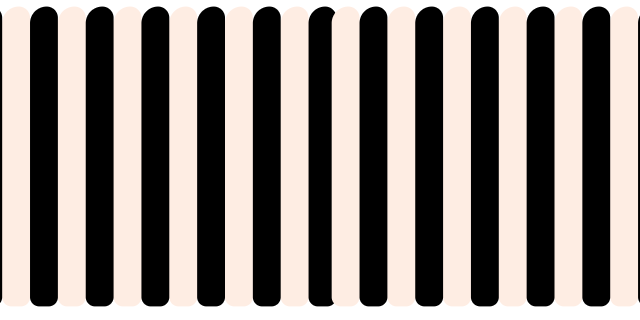
Reproduce this pattern procedurally as a Shadertoy shader.

```glsl
// Lengths are fractions of the canvas height
const vec3  PAPER = vec3(1.0);
const vec3  CREAM = vec3(0.996, 0.928, 0.892);
const vec3  BLACK = vec3(0.0);
const float BAR_WIDTH    = 0.08704;
const float BAR_BOTTOM   = 0.0425;
const float BAR_TOP      = 0.9795;
const float TOP_LEFT_R   = 0.052;
const float TOP_RIGHT_R  = 0.035;
const float BOTTOM_R     = 0.029;
const float BACK_START   = 0.0068;  // left edge of the first row of bars
const float FRONT_START  = 1.0365;  // left edge of the row overlapping it
const float BARS_PER_ROW = 12.0;

// Signed distance to a quadrant with a rounded corner; inset is measured inward
float roundedQuadrant(vec2 inset, float radius) {
    vec2 q = radius - inset;
    return min(max(q.x, q.y), 0.0) + length(max(q, 0.0)) - radius;
}

// Upright bar whose lower left corner is the origin
float barDistance(vec2 p) {
    float right = BAR_WIDTH - p.x;
    float up = BAR_TOP - BAR_BOTTOM - p.y;
    float top = max(roundedQuadrant(vec2(p.x, up), TOP_LEFT_R),
                    roundedQuadrant(vec2(right, up), TOP_RIGHT_R));
    float bottom = max(roundedQuadrant(p, BOTTOM_R),
                       roundedQuadrant(vec2(right, p.y), BOTTOM_R));
    return max(top, bottom);
}

// Row of alternating bars: premultiplied colour and coverage
vec4 barRow(vec2 p, float start, float firstBar, float pixel) {
    vec4 row = vec4(0.0);
    float nearest = floor((p.x - start) / BAR_WIDTH);
    for (float k = -1.0; k <= 1.0; k++) {
        float bar = nearest + k;
        if (bar < firstBar || bar >= BARS_PER_ROW) continue;
        vec2 corner = vec2(start + bar * BAR_WIDTH, BAR_BOTTOM);
        float coverage = clamp(0.5 - barDistance(p - corner) / pixel, 0.0, 1.0);
        vec3 ink = mod(bar, 2.0) < 0.5 ? CREAM : BLACK;
        row += vec4(ink, 1.0) * coverage;
    }
    return row;
}

void mainImage(out vec4 fragColor, in vec2 fragCoord) {
    float pixel = 1.0 / iResolution.y;
    vec2 p = fragCoord * pixel;

    // The front row covers the end of the back row
    vec4 back = barRow(p, BACK_START, -1.0, pixel);
    vec4 front = barRow(p, FRONT_START, 0.0, pixel);
    vec3 color = PAPER * (1.0 - back.a) + back.rgb;
    color = color * (1.0 - front.a) + front.rgb;

    fragColor = vec4(clamp(color, 0.0, 1.0), 1.0);
}
```
